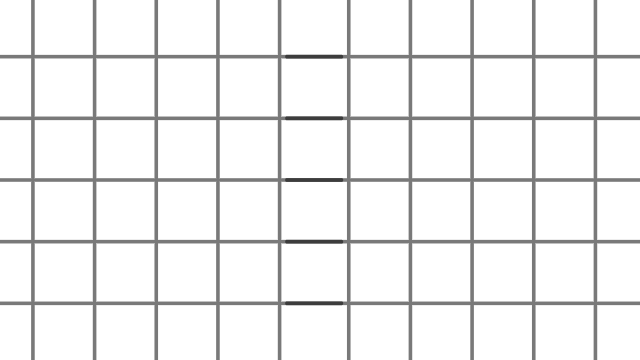
This pattern is drawn by a WebGL 2 fragment shader. Its source:

```glsl
#version 300 es
precision highp float;

// Lengths are fractions of the canvas height
#define PITCH 0.1713
#define CENTRE_GAP 0.1921
#define CENTRE_X 0.4909
#define LINE_WIDTH 0.01
#define BAR_LENGTH 0.1610
#define BAR_WIDTH 0.0104
#define BAR_CORNER 0.0045
#define PAPER_COLOR vec3(1.0)
#define LINE_COLOR vec3(0.475)
#define BAR_COLOR vec3(0.235)

uniform vec2 u_resolution;
out vec4 fragColor;

// Antialiased fill of a signed distance
float coverage(float dist, float pixel) {
    return clamp(0.5 - dist / pixel, 0.0, 1.0);
}

float roundedBox(vec2 p, vec2 halfSize, float radius) {
    vec2 q = abs(p) - halfSize + radius;
    return length(max(q, 0.0)) + min(max(q.x, q.y), 0.0) - radius;
}

void main() {
    float pixel = 1.0 / u_resolution.y;
    vec2 p = (gl_FragCoord.xy - vec2(CENTRE_X, 0.5) * u_resolution) * pixel;

    // Rows repeat evenly about the middle
    float rowOffset = p.y - PITCH * floor(p.y / PITCH + 0.5);

    // Columns repeat outward from a wider central cell
    float outward = abs(p.x) - 0.5 * CENTRE_GAP;
    float column = max(floor(outward / PITCH + 0.5), 0.0);
    float columnOffset = outward - PITCH * column;

    // Grid lines
    float gridDist = min(abs(rowOffset), abs(columnOffset)) - 0.5 * LINE_WIDTH;
    vec3 color = mix(PAPER_COLOR, LINE_COLOR, coverage(gridDist, pixel));

    // Dark rounded bars across the central cell
    vec2 barHalf = 0.5 * vec2(BAR_LENGTH, BAR_WIDTH);
    float barDist = roundedBox(vec2(p.x, rowOffset), barHalf, BAR_CORNER);
    color = mix(color, BAR_COLOR, coverage(barDist, pixel));

    fragColor = vec4(color, 1.0);
}
```
